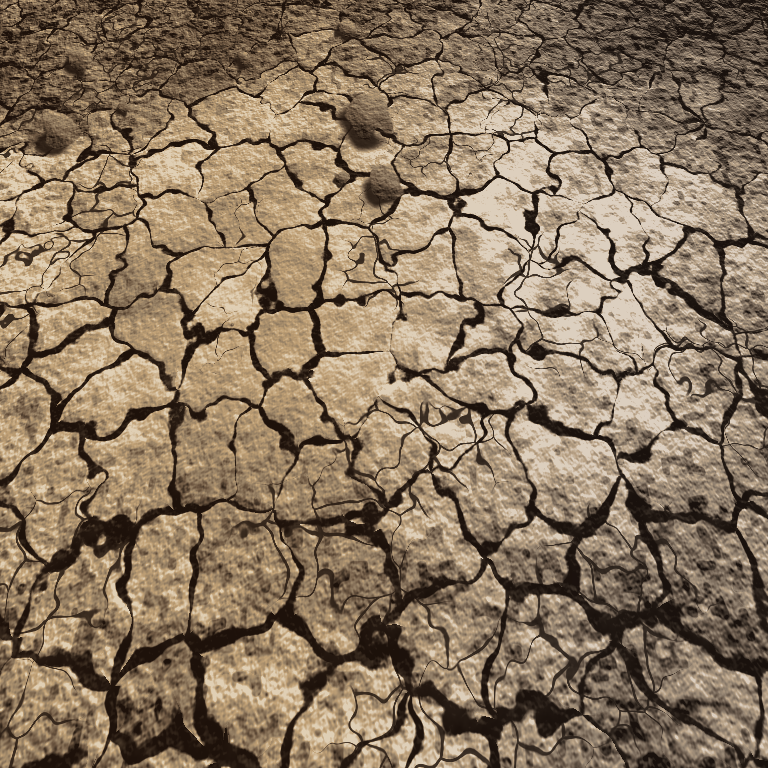
A three.js fragment shader for this texture:

```glsl
varying vec2 vUv;

// Tone ramp from crack floor to wet glare
const vec3 CRACK_FLOOR = vec3(0.11, 0.065, 0.04);
const vec3 DARK_EARTH = vec3(0.26, 0.205, 0.16);
const vec3 BROWN_EARTH = vec3(0.43, 0.35, 0.28);
const vec3 DRY_MUD = vec3(0.58, 0.505, 0.42);
const vec3 SUNLIT_CLAY = vec3(0.74, 0.63, 0.49);
const vec3 WET_GLARE = vec3(0.86, 0.81, 0.75);

const float PLATE_DENSITY = 10.5;
const float HORIZON = 1.8;
const float BASE_TONE = 0.77;
const float RELIEF_STEP = 0.03;
const vec2 LIGHT_DIR = vec2(0.35, 0.94);
const vec2 GLARE_CENTER = vec2(0.71, 0.64);
const vec2 GLARE_SIZE = vec2(0.24, 0.27);
const int CLOD_COUNT = 8;

float hash(vec2 p) {
  vec3 a = fract(vec3(p.xyx) * 0.1031);
  a += dot(a, a.yzx + 33.33);
  return fract((a.x + a.y) * a.z);
}

vec2 hash2(vec2 p) {
  return vec2(hash(p), hash(p + 57.3));
}

float noise(vec2 p) {
  vec2 i = floor(p);
  vec2 f = fract(p);
  f = f * f * (3.0 - 2.0 * f);
  float low = mix(hash(i), hash(i + vec2(1.0, 0.0)), f.x);
  float high = mix(hash(i + vec2(0.0, 1.0)), hash(i + 1.0), f.x);
  return mix(low, high, f.y);
}

float roughHeight(vec2 p) {
  float sum = 0.0;
  float amp = 0.4;
  p *= 2.8;
  for (int i = 0; i < 5; i++) {
    sum += amp * noise(p);
    p = mat2(1.6, 1.2, -1.2, 1.6) * p + 11.7;
    amp *= 0.66;
  }
  return sum;
}

// Distance to the nearest plate border (x), its outward direction (yz), plate id (w)
vec4 plateBorder(vec2 p) {
  vec2 cell = floor(p);
  vec2 f = fract(p);
  vec2 nearest = vec2(0.0);
  float id = 0.0;
  float best = 8.0;
  for (int j = -1; j <= 1; j++) {
    for (int i = -1; i <= 1; i++) {
      vec2 g = vec2(float(i), float(j));
      vec2 r = g + 0.06 + 0.88 * hash2(cell + g) - f;
      if (dot(r, r) < best) {
        best = dot(r, r);
        nearest = r;
        id = hash(cell + g + 91.0);
      }
    }
  }
  vec3 border = vec3(8.0, 0.0, 1.0);
  for (int j = -2; j <= 2; j++) {
    for (int i = -2; i <= 2; i++) {
      vec2 g = vec2(float(i), float(j));
      vec2 r = g + 0.06 + 0.88 * hash2(cell + g) - f;
      vec2 across = r - nearest;
      if (dot(across, across) > 0.0001) {
        vec2 n = normalize(across);
        float d = dot(0.5 * (r + nearest), n);
        if (d < border.x) border = vec3(d, n);
      }
    }
  }
  return vec4(border, id);
}

vec3 earthRamp(float tone) {
  float t = clamp(tone, 0.0, 1.0) * 5.0;
  vec3 c = mix(CRACK_FLOOR, DARK_EARTH, clamp(t, 0.0, 1.0));
  c = mix(c, BROWN_EARTH, clamp(t - 1.0, 0.0, 1.0));
  c = mix(c, DRY_MUD, clamp(t - 2.0, 0.0, 1.0));
  c = mix(c, SUNLIT_CLAY, clamp(t - 3.0, 0.0, 1.0));
  return mix(c, WET_GLARE, clamp(t - 4.0, 0.0, 1.0));
}

void main() {
  // Ground seen in perspective
  float depth = 1.3 / (HORIZON - vUv.y);
  vec2 ground = vec2((vUv.x - 0.5) * depth, 1.3 * depth) * PLATE_DENSITY + 40.0;
  float near = 1.0 - smoothstep(0.05, 0.7, vUv.y);
  float far = smoothstep(0.76, 1.0, vUv.y + 0.14 * (noise(ground * 0.5) - 0.5));

  // Surface relief, smoothest on the sunlit left
  float height = roughHeight(ground);
  float relief = height - roughHeight(ground + LIGHT_DIR * RELIEF_STEP);
  vec2 smoothPatch = (vUv - vec2(0.34, 0.6)) / vec2(0.36, 0.3);
  float rough = 1.0 - 0.85 * exp(-dot(smoothPatch, smoothPatch));
  float tone = BASE_TONE + relief * mix(1.3, 3.3, rough);
  tone += 0.26 * (noise(ground * 0.8 + 3.0) - 0.5);
  tone -= 0.4 * far + 0.1 * near + 0.12 * smoothstep(0.7, 1.0, vUv.x);
  tone -= 0.32 * rough * smoothstep(0.64, 0.8, noise(ground * 9.0) + 0.3 * (height - 0.5));

  // Wet glare
  vec2 toGlare = (vUv - GLARE_CENTER) / GLARE_SIZE;
  float glare = exp(-dot(toGlare, toGlare));
  tone += glare * (0.14 + 0.3 * smoothstep(0.35, 0.65, noise(ground * 3.0 + 9.0)));

  // Main cracks, with shadowed faces on the near side of each plate
  vec2 warp = vec2(noise(ground * 2.0), noise(ground * 2.0 + 31.0)) - 0.5;
  vec2 ripple = vec2(noise(ground * 6.0), noise(ground * 6.0 + 17.0)) - 0.5;
  vec2 bent = ground + 0.42 * warp + 0.15 * ripple;
  vec4 border = plateBorder(bent);
  float edge = border.x + 0.11 * (height - 0.52);
  float front = max(0.0, -dot(border.yz, LIGHT_DIR));
  float width = mix(0.0, 0.048, noise(ground * 0.9 + 5.0)) * (1.0 - 0.4 * far);
  width += front * mix(0.03, 0.13, near) * noise(ground * 1.1 + 20.0);
  float crack = 1.0 - smoothstep(width - 0.012, width + 0.02, edge);
  float rim = exp(-max(edge - width, 0.0) / 0.07);
  tone += 0.16 * (border.w - 0.5) + rim * (0.1 - 0.3 * front);

  // Fine branching cracks
  vec4 shard = plateBorder(bent * 1.7 + 0.1 * ripple + 7.0);
  float fine = shard.x + 0.06 * (height - 0.52);
  float fineWidth = 0.034 * smoothstep(0.5, 0.8, noise(ground * 0.85 + 70.0));
  float fineCrack = 1.0 - smoothstep(fineWidth - 0.014, fineWidth + 0.012, fine);
  fineCrack *= smoothstep(0.0, 0.014, fineWidth);
  tone += 0.14 * rough * (shard.w - 0.5);
  tone = mix(tone, 0.08, 0.9 * fineCrack);
  tone = mix(tone, 1.3 * max(relief, 0.0) + 0.14 * (height - 0.4), crack);

  // Loose clods on the far ground
  for (int i = 0; i < CLOD_COUNT; i++) {
    vec2 seed = vec2(float(i) * 3.7 + 2.0, 8.0);
    vec2 center = vec2(hash(seed) * 0.65, mix(0.76, 0.98, hash(seed + 5.0)));
    float radius = mix(0.008, 0.03, pow(hash(seed + 9.0), 2.0));
    vec2 local = (vUv - center) / radius;
    float wobble = 0.7 * (noise(local * 1.5 + seed) - 0.5);
    float shadow = 1.0 - smoothstep(0.7, 1.2, length(local + vec2(0.4, 0.5)) + wobble);
    float body = 1.0 - smoothstep(0.9, 1.0, length(local) + wobble);
    tone = mix(tone, 0.04, 0.9 * shadow);
    tone = mix(tone, 0.42 + 0.3 * dot(local, LIGHT_DIR) + 2.0 * relief, body);
  }

  // Warm clay on the left, greyer mud on the right
  vec3 color = earthRamp(tone);
  float grey = dot(color, vec3(0.3, 0.59, 0.11));
  float cool = smoothstep(0.35, 0.85, vUv.x);
  color *= mix(vec3(1.02, 1.0, 0.94), vec3(1.0), cool);
  color = mix(color, grey * vec3(1.06, 0.99, 0.92), 0.35 * cool);
  gl_FragColor = vec4(color, 1.0);
}
```
